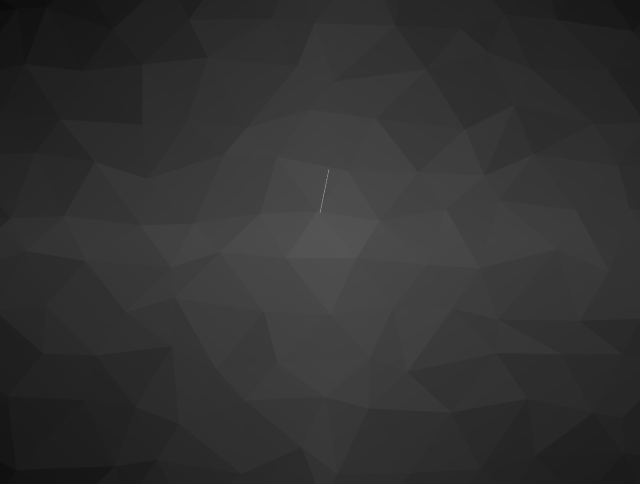
This background is drawn by a Shadertoy shader. Its source:

```glsl
const vec2 PITCH = vec2(0.1, 0.1014);   // mesh spacing, fraction of canvas
const vec2 ORIGIN = vec2(0.5, 0.558);   // mesh node near the bright centre

float hash(vec2 p) {
    return fract(sin(dot(p, vec2(127.1, 311.7))) * 43758.5453);
}

// Staggered node, more irregular away from the centre
vec2 meshNode(vec2 id) {
    vec2 jitter = vec2(hash(id), hash(id + 37.0)) - 0.5;
    float amount = min(0.62, 0.1 + 0.18 * length(id));
    vec2 grid = id + vec2(0.5 * mod(id.y, 2.0), 0.0) + jitter * amount;
    return ORIGIN + grid * PITCH;
}

// Broad crossing glow, falling off to darker corners
float glow(vec2 uv) {
    vec2 d = uv - vec2(0.51, 0.505);
    vec2 slope = vec2(d.x < 0.0 ? 0.30 : 0.24, d.y < 0.0 ? 0.26 : 0.28);
    vec2 a = abs(d);
    return 0.325 - dot(a, slope) + 0.1 * a.x * a.y;
}

float edgeDistance(vec2 p, vec2 a, vec2 b) {
    vec2 e = normalize(b - a);
    return dot(p - a, vec2(e.y, -e.x));
}

// Weighted shade in x, coverage in y; corners run anticlockwise
vec2 facet(vec2 uv, vec2 a, vec2 b, vec2 c, vec2 aspect, float pixel) {
    vec2 p = uv * aspect;
    vec2 pa = a * aspect, pb = b * aspect, pc = c * aspect;
    float d = max(edgeDistance(p, pa, pb),
              max(edgeDistance(p, pb, pc), edgeDistance(p, pc, pa)));
    float cover = smoothstep(0.7 * pixel, -0.7 * pixel, d);
    vec2 middle = (a + b + c) / 3.0;
    float shade = glow(mix(middle, uv, 0.3));
    shade += 0.022 * (hash(floor(middle * 1000.0)) - 0.5);
    return vec2(shade, 1.0) * cover;
}

void mainImage(out vec4 fragColor, in vec2 fragCoord) {
    vec2 uv = fragCoord / iResolution.xy;
    vec2 aspect = vec2(iResolution.x / iResolution.y, 1.0);
    float pixel = 1.0 / iResolution.y;

    // Triangulated mesh with blended facet borders
    vec2 cell = floor((uv - ORIGIN) / PITCH);
    vec2 sum = vec2(0.0);
    for (int j = -1; j <= 1; j++) {
        for (int i = -2; i <= 1; i++) {
            vec2 id = cell + vec2(i, j);
            vec2 a = meshNode(id);
            vec2 b = meshNode(id + vec2(1.0, 0.0));
            vec2 c = meshNode(id + vec2(0.0, 1.0));
            vec2 d = meshNode(id + vec2(1.0, 1.0));
            bool shifted = mod(id.y, 2.0) > 0.5;
            sum += facet(uv, a, b, shifted ? d : c, aspect, pixel);
            sum += facet(uv, shifted ? a : b, d, c, aspect, pixel);
        }
    }
    float shade = sum.y > 0.001 ? sum.x / sum.y : glow(uv);

    // Fine dashed glint above the centre
    vec2 start = vec2(0.5, 0.56) * aspect;
    vec2 along = vec2(0.514, 0.65) * aspect - start;
    vec2 rel = uv * aspect - start;
    float t = clamp(dot(rel, along) / dot(along, along), 0.0, 1.0);
    float line = smoothstep(0.0008 + pixel * 0.5, 0.0, length(rel - along * t));
    float dash = smoothstep(0.5, 0.3, abs(fract(t * 11.0) - 0.5));
    shade = mix(shade, 0.56, line * mix(0.4, 0.9, dash));

    fragColor = vec4(vec3(max(shade, 0.025)), 1.0);
}
```
